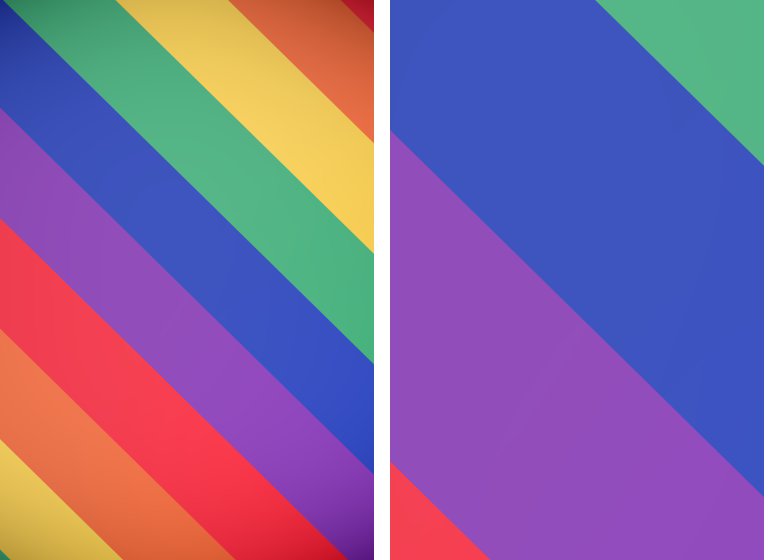
Left: the whole. Right: its middle third, enlarged.
Reproduce this background procedurally as a WebGL 1 fragment shader.

```glsl
precision highp float;
// Six-colour diagonal paper stripes under soft light that fades at the corners.

uniform vec2 u_resolution;

#define BAND_HEIGHT 0.1973   // vertical size of a stripe, in canvas heights
#define BAND_OFFSET -0.0052  // where the first blue stripe meets the left edge
#define BAND_SLOPE 0.982     // fall of the stripes from left to right
#define LIGHT_CENTER vec2(0.46, 0.50)
#define SHADE_SCALE 0.20     // shading in proportion to the colour
#define SHADE_LIFT 0.13      // shading equal in all channels
#define SATURATION_GAIN 0.2  // richer colour towards the lower right

const vec3 BLUE   = vec3(0.245, 0.330, 0.745);
const vec3 PURPLE = vec3(0.570, 0.305, 0.730);
const vec3 RED    = vec3(0.960, 0.255, 0.325);
const vec3 ORANGE = vec3(0.955, 0.475, 0.315);
const vec3 YELLOW = vec3(0.985, 0.835, 0.390);
const vec3 GREEN  = vec3(0.335, 0.715, 0.530);

// Colour of a stripe; the order repeats every six stripes.
vec3 bandColor(float index) {
  float i = mod(index + 0.5, 6.0);
  if (i < 1.0) return BLUE;
  if (i < 2.0) return PURPLE;
  if (i < 3.0) return RED;
  if (i < 4.0) return ORANGE;
  if (i < 5.0) return YELLOW;
  return GREEN;
}

// Diagonal stripes, blended over about a pixel at the nearest edge.
vec3 stripes(vec2 p) {
  float band = (1.0 - p.y - BAND_SLOPE * p.x - BAND_OFFSET) / BAND_HEIGHT;
  float edge = floor(band + 0.5);
  float soft = 1.0 / (u_resolution.y * BAND_HEIGHT);
  float side = smoothstep(-soft, soft, band - edge);
  return mix(bandColor(edge - 1.0), bandColor(edge), side);
}

// Light loss: flat in the middle, strongest in the corners.
float falloff(vec2 uv) {
  vec2 q = 2.0 * (uv - LIGHT_CENTER);
  q *= q;
  float ends = q.y * q.y;
  return 0.1 * q.x + 0.4 * ends + 0.45 * q.x * ends;
}

void main() {
  vec2 uv = gl_FragCoord.xy / u_resolution;
  vec3 color = stripes(gl_FragCoord.xy / u_resolution.y);

  // Shading
  color -= falloff(uv) * (SHADE_SCALE * color + SHADE_LIFT);

  // Richer colour away from the haze at the upper left
  float luma = dot(color, vec3(0.299, 0.587, 0.114));
  float richness = 1.0 + SATURATION_GAIN * max(uv.x - uv.y, 0.0);
  color = mix(vec3(luma), color, richness);

  gl_FragColor = vec4(clamp(color, 0.0, 1.0), 1.0);
}
```
